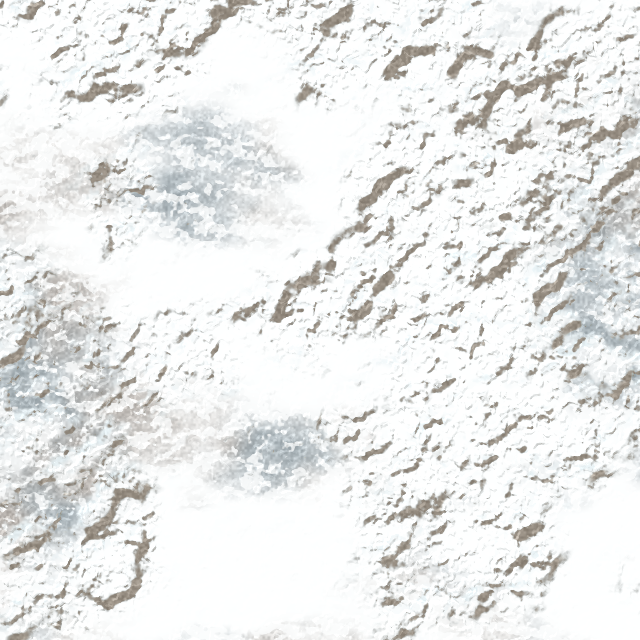
Reproduce this texture procedurally as a Shadertoy shader.

```glsl
// Wind-blown snow crust: slanted lumps with brown shadows over streaky grey-blue ice.

const vec3 SNOW = vec3(0.995, 1.0, 1.0);
const vec3 PALE_BLUE = vec3(0.86, 0.92, 0.94);
const vec3 SHADE_GREY = vec3(0.78, 0.80, 0.80);
const vec3 SHADE_BROWN = vec3(0.58, 0.545, 0.50);
const vec3 ICE_COOL = vec3(0.65, 0.69, 0.71);
const vec3 ICE_WARM = vec3(0.71, 0.69, 0.67);

const float LUMP_ANGLE = 0.66;             // slant of the lumps, radians
const vec2 LUMP_FREQ = vec2(16.0, 28.0);   // along and across the slant
const vec2 LIGHT_DIR = vec2(-0.5, 0.86);
const float LUMP_REACH = 0.014;            // shadow length of lumps
const float CLOD_REACH = 0.008;            // shadow length of clods
const float GRIT_REACH = 0.0045;           // shadow length of crumbs
const vec2 ICE_FREQ = vec2(3.0, 5.6);
const vec2 FLAKE_FREQ = vec2(62.0, 120.0);

float hash(vec2 p) {
    vec3 q = fract(vec3(p.xyx) * 0.1031);
    q += dot(q, q.yzx + 33.33);
    return fract((q.x + q.y) * q.z);
}

float noise(vec2 p) {
    vec2 i = floor(p), f = fract(p);
    vec2 u = f * f * (3.0 - 2.0 * f);
    return mix(mix(hash(i), hash(i + vec2(1, 0)), u.x),
               mix(hash(i + vec2(0, 1)), hash(i + vec2(1, 1)), u.x), u.y);
}

float fbm(vec2 p, int octaves) {
    float sum = 0.0, weight = 0.5, total = 0.0;
    for (int i = 0; i < octaves; i++) {
        sum += weight * noise(p);
        total += weight;
        weight *= 0.5;
        p = mat2(1.6, 1.2, -1.2, 1.6) * p + 17.3;
    }
    return sum / total;
}

vec2 slant(vec2 p) {
    float c = cos(LUMP_ANGLE), s = sin(LUMP_ANGLE);
    return vec2(c * p.x + s * p.y, c * p.y - s * p.x);
}

vec2 raggedWarp(vec2 p, float freq) {
    return vec2(fbm(p * freq, 3), fbm(p * freq + 40.0, 3)) - 0.5;
}

// Large lumps with ragged edges
float lumpHeight(vec2 p) {
    vec2 q = slant(p + 0.06 * raggedWarp(p, 21.0)) * LUMP_FREQ;
    float n = 0.78 * noise(q + 3.0) + 0.22 * fbm(p * 70.0, 3);
    return smoothstep(0.45, 0.72, n);
}

// Clods of half that size
float clodHeight(vec2 p) {
    vec2 q = slant(p + 0.03 * raggedWarp(p + 5.0, 45.0)) * LUMP_FREQ * vec2(2.2, 1.8);
    float n = 0.75 * noise(q + 71.0) + 0.25 * fbm(p * 120.0, 2);
    return smoothstep(0.5, 0.76, n);
}

// Crumbs and grains
float gritHeight(vec2 p) {
    vec2 q = slant(p + 0.014 * raggedWarp(p, 90.0)) * LUMP_FREQ;
    float crumbs = smoothstep(0.5, 0.75, noise(q * vec2(4.5, 3.4) + 11.0));
    float grains = smoothstep(0.5, 0.8, noise(q * vec2(9.0, 6.5) + 31.0));
    return 0.6 * crumbs + 0.5 * grains;
}

void mainImage(out vec4 fragColor, in vec2 fragCoord) {
    vec2 p = fragCoord / iResolution.y + 2.0;

    // Regions: smooth drifts, rough crust, bare ice
    float rough = smoothstep(0.41, 0.55, fbm(p * 3.3 + 7.0, 4));
    float ice = smoothstep(0.47, 0.73, fbm(p * ICE_FREQ + 23.0, 5));
    float tint = smoothstep(0.42, 0.68, fbm(p * 7.0 + 51.0, 3));

    // Ice dusted with thin ragged flakes
    vec2 dustPos = p + 0.02 * raggedWarp(p, 60.0);
    float dust = 0.5 * noise(dustPos * FLAKE_FREQ) + 0.28 * noise(p * 190.0)
               + 0.22 * noise(dustPos * vec2(20.0, 48.0));
    float flakes = smoothstep(0.46, 0.58, dust + 0.2 * (0.5 - ice));
    float mottle = fbm(p * vec2(26.0, 50.0), 4);
    float bare = ice * mix(1.0, 0.22, flakes) * mix(0.7, 1.25, mottle);
    vec3 color = mix(SNOW, mix(ICE_COOL, ICE_WARM, tint), clamp(bare, 0.0, 1.0));

    // Relief: height rising toward the light casts shade
    float lump = lumpHeight(p);
    float clod = clodHeight(p);
    float lumpSlope = lumpHeight(p + LIGHT_DIR * LUMP_REACH) - lump;
    float clodSlope = clodHeight(p + LIGHT_DIR * CLOD_REACH) - clod;
    float gritSlope = gritHeight(p + LIGHT_DIR * GRIT_REACH) - gritHeight(p);
    float crust = mix(0.08, 1.0, rough);
    float gritAmount = mix(0.12, 0.85, max(rough, 0.8 * ice));

    // Lit snow on top of the lumps, pale blue on their edges
    color = mix(color, SNOW, 0.8 * max(lump, 0.7 * clod) * crust);
    float rim = clamp(-lumpSlope - 0.5 * clodSlope, 0.0, 1.0) * crust;
    color = mix(color, PALE_BLUE, 0.6 * rim * (1.0 - 0.7 * flakes));

    // Shade runs from grey at the fringe to brown in the core
    float patches = smoothstep(0.3, 0.55, fbm(p * 9.0 + 83.0, 3));
    float shade = 1.2 * max(lumpSlope, 0.0) * crust * patches
                + 0.7 * max(clodSlope, 0.0) * crust
                + 0.6 * max(gritSlope, 0.0) * gritAmount;
    shade *= mix(0.75, 1.25, mottle);
    vec3 shadeColor = mix(SHADE_GREY, SHADE_BROWN, smoothstep(0.2, 0.7, shade));
    color = mix(color, min(color, shadeColor), smoothstep(0.06, 0.5, shade));

    // Glints on crumbs and fine grain in the darker parts
    color += 0.22 * max(-gritSlope, 0.0) * gritAmount;
    float grain = noise(p * 250.0) - 0.5;
    color += 0.14 * grain * smoothstep(0.0, 0.15, 1.0 - color.g);

    fragColor = vec4(clamp(color, 0.0, 1.0), 1.0);
}
```
